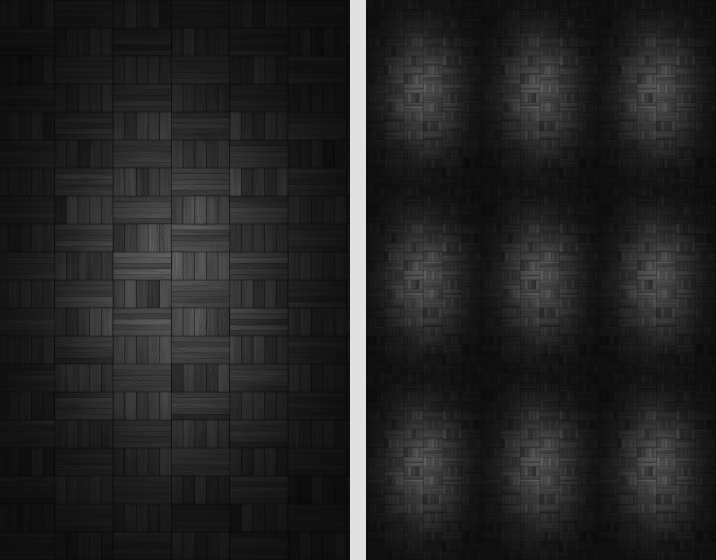
Left, the tile; right, the same tile 3 across and 3 down.
Give the GLSL for this texture, as a Shadertoy shader.

```glsl
// Dark basket-weave parquet: blocks of five planks, alternately upright and lying, lit from the middle.

#define BLOCKS vec2(6.0, 20.0)  // repeats across and down, both even
#define PLANKS 5.0              // planks in each block
#define SHIFT_X 0.4896          // position of one column joint
#define ASPECT 1.6              // canvas height over width
#define JOINT 0.0011            // half width of a joint
#define EDGE_GREY 0.054
#define GLOW_GREY 0.245
#define GLOW_FALLOFF 2.4
#define GRAIN 0.30

float hash(vec2 p) {
    vec3 q = fract(vec3(p.xyx) * 0.1031);
    q += dot(q, q.yzx + 33.33);
    return fract((q.x + q.y) * q.z);
}

float noise(vec2 p) {
    vec2 i = floor(p), f = fract(p);
    f = f * f * (3.0 - 2.0 * f);
    return mix(mix(hash(i), hash(i + vec2(1, 0)), f.x),
               mix(hash(i + vec2(0, 1)), hash(i + vec2(1, 1)), f.x), f.y);
}

// Coverage of a thin line at distance d
float joint(float d, float halfWidth, float pixel) {
    return clamp((halfWidth - d) / pixel + 0.5, 0.0, 1.0);
}

// Distance to the nearest end of a unit interval
float edge(float t) { return min(t, 1.0 - t); }

// Wood figure around zero; p.x runs along the plank, p.y across it
float woodGrain(vec2 p, vec2 seed) {
    float fine = noise(p * vec2(14.0, 240.0) + seed) - 0.5;
    float broad = noise(p * vec2(7.0, 75.0) + seed.yx) - 0.5;
    float pores = smoothstep(0.68, 0.95, noise(p * vec2(45.0, 300.0) + seed + 17.0));
    // Arched growth rings on some planks only
    float bend = p.x - 0.08 * hash(seed + 3.0);
    float warp = noise(p * vec2(18.0, 40.0) + seed);
    float rings = sin((p.y + 5.0 * bend * bend) * 620.0 + warp * 7.0);
    float figured = step(0.68, hash(seed + 9.0));
    return 0.55 * fine + 0.65 * broad - 0.25 * pores + 0.2 * figured * rings;
}

void mainImage(out vec4 fragColor, in vec2 fragCoord) {
    vec2 uv = fragCoord / iResolution.xy;
    float pixel = 1.0 / iResolution.x;

    // Block and plank, with wrapped identifiers
    vec2 grid = (uv - vec2(SHIFT_X, 0.0)) * BLOCKS;
    vec2 block = mod(floor(grid), BLOCKS);
    vec2 local = fract(grid);
    vec2 size = vec2(1.0, ASPECT) / BLOCKS;
    bool lying = mod(block.x + block.y, 2.0) > 0.5;
    vec2 along = lying ? local : local.yx;
    vec2 span = lying ? size : size.yx;
    float plank = floor(along.y * PLANKS);
    vec2 id = vec2(block.x * PLANKS + plank, block.y) + 1.0;
    vec2 seed = 60.0 * vec2(hash(id), hash(id + 71.0));

    // Tone of block and plank, then grain
    float tone = 1.0 + 0.14 * (hash(block + 211.0) - 0.5);
    tone *= 1.0 + (lying ? 0.24 : 0.34) * (hash(id + 137.0) - 0.5);
    tone *= 1.0 - 0.15 * step(0.86, hash(id + 53.0));
    tone *= 1.04 + GRAIN * woodGrain(along * span, seed);

    // Joints: faint between lying planks, strongest between columns
    float plankGap = edge(fract(along.y * PLANKS)) * span.y / PLANKS;
    float rowGap = edge(local.y) * size.y;
    float columnGap = edge(local.x) * size.x;
    tone *= 1.0 - (lying ? 0.22 : 0.5) * joint(plankGap, JOINT, pixel);
    tone *= 1.0 - 0.35 * joint(rowGap, JOINT, pixel);
    tone *= 1.0 - 0.5 * joint(columnGap, JOINT, pixel);
    tone *= 1.0 - 0.12 * exp(-rowGap * 350.0);

    // Soft oval light, equal on opposite edges
    vec2 fromCentre = 2.0 * uv - 1.0;
    float light = EDGE_GREY + GLOW_GREY * exp(-GLOW_FALLOFF * dot(fromCentre, fromCentre));

    fragColor = vec4(vec3(light * tone), 1.0);
}
```
